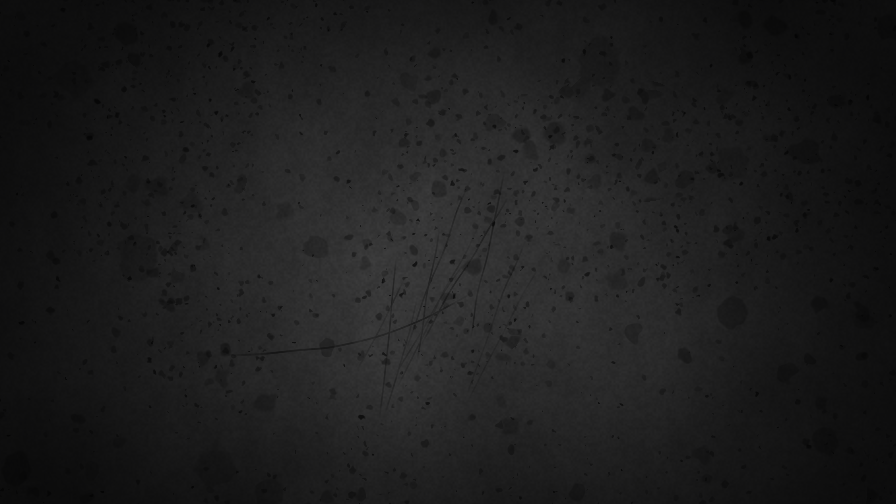
Write a WebGL 1 fragment shader that draws this texture.

```glsl
precision highp float;
// Dark worn concrete: a soft elliptical glow falling off to near-black edges,
// mottled by cloud noise, stained by scattered blots and specks in jittered
// cells, then marked with thin scratches and fine grain.

uniform vec2 u_resolution;

const vec3 CENTER_GREY = vec3(0.207, 0.207, 0.208);
const vec3 EDGE_GREY = vec3(0.049, 0.049, 0.050);

float hash(vec2 p) {
  vec3 q = fract(p.xyx * vec3(0.1031, 0.1030, 0.0973));
  q += dot(q, q.yzx + 33.33);
  return fract((q.x + q.y) * q.z);
}

vec2 hash2(vec2 p) {
  return vec2(hash(p), hash(p + vec2(57.3, 19.7)));
}

float noise(vec2 p) {
  vec2 cell = floor(p);
  vec2 f = fract(p);
  f = f * f * (3.0 - 2.0 * f);
  float low = mix(hash(cell), hash(cell + vec2(1.0, 0.0)), f.x);
  float high = mix(hash(cell + vec2(0.0, 1.0)), hash(cell + 1.0), f.x);
  return mix(low, high, f.y);
}

float fbm(vec2 p) {
  float sum = 0.0;
  float amplitude = 0.5;
  for (int i = 0; i < 5; i++) {
    sum += amplitude * noise(p);
    p = p * 2.03 + 17.1;
    amplitude *= 0.5;
  }
  return sum;
}

// Ragged edges: shift a point by noise of the given frequency.
vec2 warp(vec2 p, float frequency, float amount) {
  vec2 q = p * frequency;
  return p + amount * (vec2(noise(q), noise(q + 41.0)) - 0.5);
}

// Scattered blots, one candidate per cell; sizes are in cell units.
float blots(vec2 p, float cells, vec2 sizes, float density, float softness, float seed) {
  vec2 q = p * cells;
  vec2 base = floor(q);
  float cover = 0.0;
  for (int y = -1; y <= 1; y++) {
    for (int x = -1; x <= 1; x++) {
      vec2 cell = base + vec2(float(x), float(y));
      vec2 key = cell + seed;
      float size = hash(key + 7.7);
      float radius = mix(sizes.x, sizes.y, size * size);
      vec2 offset = q - cell - hash2(key);
      offset.x *= mix(0.8, 1.3, hash(key + 3.1));
      float present = step(hash(key + 91.0), density);
      float shape = 1.0 - smoothstep(radius * (1.0 - softness), radius * (1.0 + softness), length(offset));
      cover = max(cover, present * shape * mix(0.5, 1.0, hash(key + 29.0)));
    }
  }
  return cover;
}

// A thin line from a to b, faded at both ends and broken by noise.
float scratch(vec2 p, vec2 a, vec2 b, float width, float pixel) {
  vec2 along = b - a;
  float t = clamp(dot(p - a, along) / dot(along, along), 0.0, 1.0);
  float line = 1.0 - smoothstep(width, width + pixel, length(p - a - along * t));
  float fade = smoothstep(0.0, 0.15, t) * smoothstep(1.0, 0.8, t);
  return line * fade * mix(0.4, 1.0, noise(p * 45.0));
}

float scratches(vec2 p, float pixel) {
  float marks = 0.0;
  for (int i = 0; i < 11; i++) {
    vec2 key = vec2(float(i) * 3.7, 12.0);
    vec2 start = vec2(0.66, 0.12) + hash2(key) * vec2(0.28, 0.20);
    vec2 reach = vec2(mix(0.02, 0.24, hash(key + 5.0)), mix(0.18, 0.36, hash(key + 9.0)));
    float strength = mix(0.25, 0.85, hash(key + 15.0));
    marks = max(marks, strength * scratch(p, start, start + reach, 0.0006, pixel));
  }
  // One long arc, straightened by subtracting its bend.
  float t = clamp((p.x - 0.43) / 0.52, 0.0, 1.0);
  vec2 unbent = p - vec2(0.0, 0.13 * pow(t, 2.4));
  return max(marks, scratch(unbent, vec2(0.43, 0.295), vec2(0.96, 0.295), 0.0009, pixel));
}

void main() {
  vec2 uv = gl_FragCoord.xy / u_resolution;
  vec2 p = gl_FragCoord.xy / u_resolution.y;
  float pixel = 1.0 / u_resolution.y;

  // Glow and mottling
  float clouds = fbm(p * 4.0) - 0.48;
  float falloff = length((uv - vec2(0.5, 0.47)) * vec2(2.0, 1.4)) - 0.12 * clouds;
  vec3 color = mix(CENTER_GREY, EDGE_GREY, smoothstep(0.05, 1.15, falloff));
  color *= 1.0 + 0.28 * clouds + 0.10 * (fbm(p * vec2(26.0, 9.0)) - 0.48);

  // Stains, spatter and pits, gathered in patches
  float patches = smoothstep(0.35, 0.65, fbm(p * 3.2 + 8.0));
  float cluster = 1.0 - smoothstep(0.04, 0.19, length(p - vec2(1.27, 0.76)));
  vec2 ragged = warp(p, 60.0, 0.014);
  color *= 1.0 - 0.24 * blots(ragged, 6.0, vec2(0.10, 0.32), 0.36, 0.12, 11.0);
  color *= 1.0 - 0.30 * blots(ragged, 24.0, vec2(0.14, 0.48), 0.06 + 0.18 * patches + 0.6 * cluster, 0.25, 37.0);
  vec2 rough = warp(p, 150.0, 0.006);
  color *= 1.0 - 0.38 * blots(rough, 60.0, vec2(0.12, 0.42), 0.08 + 0.32 * patches, 0.35, 73.0);
  color *= 1.0 - 0.65 * blots(rough, 75.0, vec2(0.10, 0.36), 0.03 + 0.05 * patches, 0.4, 131.0);

  // Scratches and grain
  color *= 1.0 - 0.5 * scratches(warp(p, 12.0, 0.006), pixel);
  float grain = 0.6 * noise(p * 260.0) + 0.4 * noise(p * 120.0 + 5.0) - 0.5;
  color *= 1.0 + 0.22 * grain;

  gl_FragColor = vec4(color, 1.0);
}
```
